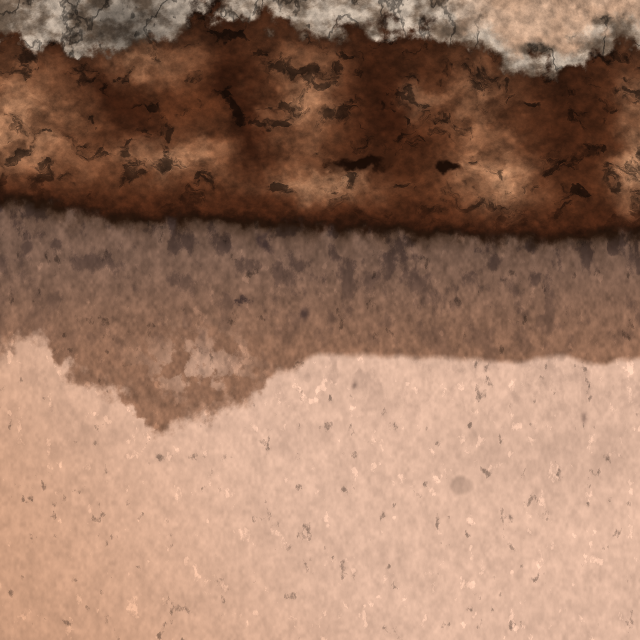
This texture is drawn by a Shadertoy shader. Its source:

```glsl
// Weathered stone ledge with a pale crust, casting a ragged shadow on a sunlit sandstone wall.

float hash(vec2 p) {
    return fract(sin(dot(p, vec2(127.1, 311.7))) * 43758.5453);
}

float noise(vec2 p) {
    vec2 i = floor(p), f = fract(p);
    f = f * f * (3.0 - 2.0 * f);
    return mix(mix(hash(i), hash(i + vec2(1, 0)), f.x),
               mix(hash(i + vec2(0, 1)), hash(i + vec2(1, 1)), f.x), f.y);
}

float fbm(vec2 p) {
    float sum = 0.0, amp = 0.5;
    for (int i = 0; i < 5; i++) {
        sum += amp * noise(p);
        p = mat2(1.6, 1.2, -1.2, 1.6) * p + 7.3;
        amp *= 0.55;
    }
    return sum / 1.055;
}

// Height of an outline sampled at 17 even steps across the canvas
float outline(float x, float h[17]) {
    float t = clamp(x, 0.0, 0.9999) * 16.0;
    int i = int(t);
    return mix(h[i], h[i + 1], smoothstep(0.0, 1.0, fract(t)));
}

float blob(vec2 p, vec2 center, vec2 radius) {
    vec2 q = (p - center) / radius;
    return exp(-dot(q, q));
}

vec3 wallColor(vec2 p, float ledgeY) {
    float broad = fbm(p * 6.0), grain = fbm(p * vec2(85, 60)), fine = noise(p * vec2(210, 150));

    // Cast shadow, most ragged on the left
    float ragged = 1.0 - smoothstep(0.38, 0.5, p.x);
    vec2 sway = (vec2(fbm(p * 32.0), fbm(p * 32.0 + 40.0)) - 0.5) * mix(0.012, 0.085, ragged);
    vec2 q = p + sway;
    float edgeY = outline(q.x, float[17](0.46, 0.482, 0.405, 0.395, 0.322, 0.335, 0.375, 0.418, 0.447,
        0.446, 0.443, 0.442, 0.438, 0.436, 0.444, 0.432, 0.438));
    float soft = mix(0.007, 0.018, ragged);
    float shade = smoothstep(-soft, soft, q.y - edgeY);
    shade *= 1.0 - 0.6 * blob(p, vec2(0.31, 0.425), vec2(0.08, 0.05)) * smoothstep(0.42, 0.62, fbm(p * 50.0));

    vec3 sun = mix(vec3(0.81, 0.62, 0.50), vec3(0.88, 0.72, 0.625), smoothstep(0.0, 0.7, p.x + p.y * 0.7));
    sun *= 1.0 - 0.06 * blob(p, vec2(0.9, 0.29), vec2(0.2, 0.05));
    vec3 dim = mix(vec3(0.57, 0.415, 0.325), vec3(0.47, 0.36, 0.30), smoothstep(0.42, 0.63, p.y));
    vec3 col = mix(sun, dim, shade);
    float rough = mix(0.17, 0.42, shade);
    col *= 1.0 + 0.08 * (broad - 0.5) + rough * (grain - 0.5) + rough * 0.4 * (fine - 0.5);

    // Grey weathering below the ledge, mottled by fine pits
    float depth = ledgeY - p.y;
    float soot = exp(-max(depth, 0.0) * 9.0) * smoothstep(0.48, 0.68, fbm(p * vec2(48, 34) + 11.0));
    col = mix(col, vec3(0.21, 0.16, 0.15), soot * 0.8);
    float foot = exp(-max(depth, 0.0) * 60.0);
    col = mix(col, vec3(0.13, 0.075, 0.035), 0.9 * foot * smoothstep(0.2, 0.55, fbm(p * vec2(45, 30) + 2.0)));

    // Pale chips, faint grit and a few distinct marks
    col *= 1.0 + 0.13 * smoothstep(0.68, 0.8, fbm(p * vec2(65, 48) + 19.0));
    col *= 1.0 - 0.3 * smoothstep(0.7, 0.85, fbm(p * vec2(60, 42) + 63.0));
    float marks = blob(q, vec2(0.381, 0.535), vec2(0.005, 0.01))
                + blob(q, vec2(0.479, 0.512), vec2(0.006, 0.009))
                + blob(q, vec2(0.423, 0.622), vec2(0.009, 0.015))
                + 0.5 * blob(q, vec2(0.552, 0.398), vec2(0.004, 0.006))
                + 0.5 * blob(q, vec2(0.915, 0.348), vec2(0.004, 0.008));
    col = mix(col, vec3(0.24, 0.18, 0.17), min(marks, 1.0) * 0.8);
    float patchDist = length((p - vec2(0.72, 0.241)) * vec2(1.0, 1.2) + 0.4 * sway);
    return col * (1.0 - 0.15 * (1.0 - smoothstep(0.012, 0.022, patchDist)));
}

vec3 ledgeColor(vec2 p, float ledgeY, float rimY) {
    vec2 q = p + 0.07 * (vec2(fbm(p * 22.0), fbm(p * 22.0 + 30.0)) - 0.5);
    float rough = fbm(q * vec2(22, 34)), grain = fbm(p * vec2(85, 100));

    // Tan faces showing through the brown rock
    float faces = 0.9 * blob(q, vec2(0.03, 0.80), vec2(0.10, 0.09)) + 0.9 * blob(q, vec2(0.27, 0.75), vec2(0.09, 0.035))
                + 1.1 * blob(q, vec2(0.5, 0.71), vec2(0.09, 0.024)) + blob(q, vec2(0.78, 0.725), vec2(0.06, 0.06))
                + 1.2 * blob(q, vec2(1.0, 0.78), vec2(0.035, 0.13)) + 0.7 * blob(q, vec2(0.47, 0.84), vec2(0.06, 0.09))
                + 0.9 * blob(q, vec2(0.65, 0.845), vec2(0.03, 0.025)) + 0.7 * blob(q, vec2(0.75, 0.85), vec2(0.06, 0.06))
                + 0.7 * blob(q, vec2(0.23, 0.91), vec2(0.09, 0.04));
    vec3 col = mix(vec3(0.31, 0.17, 0.10), vec3(0.66, 0.48, 0.355), clamp(faces * (0.3 + rough), 0.0, 1.0));

    // Dark water stains, crevices, cavities and the damp foot
    vec2 slant = vec2(q.x + 0.7 * (q.y - 0.83), q.y);
    float stain = blob(slant, vec2(0.19, 0.84), vec2(0.045, 0.08))
                + 1.2 * blob(q, vec2(0.375 + 0.25 * (0.85 - p.y), 0.83), vec2(0.032, 0.13))
                + blob(q, vec2(0.60, 0.83), vec2(0.06, 0.09)) + 0.6 * blob(q, vec2(0.89, 0.8), vec2(0.06, 0.13));
    col = mix(col, vec3(0.18, 0.085, 0.045), min(stain, 1.0) * 0.8);
    col *= 0.42 + 0.55 * rough + 0.7 * grain;
    col *= 1.0 - 0.5 * smoothstep(0.56, 0.72, fbm(q * vec2(30, 42) + 17.0));
    float holes = blob(q, vec2(0.555, 0.742), vec2(0.055, 0.018)) + blob(q, vec2(0.71, 0.727), vec2(0.022, 0.016));
    col = mix(col, vec3(0.08, 0.035, 0.015), 0.9 * smoothstep(0.2, 0.8, holes + 0.6 * (grain - 0.5)));
    float foot = 1.0 - smoothstep(0.005, 0.065, p.y - ledgeY);
    col = mix(col, vec3(0.25, 0.125, 0.07) * (0.55 + 0.9 * grain), 0.8 * foot);
    col *= 1.0 - 0.45 * (1.0 - smoothstep(0.0, 0.022, p.y - ledgeY));
    return col * (1.0 - 0.4 * exp(-max(rimY - p.y, 0.0) * 35.0));
}

vec3 crustColor(vec2 p, float rimY) {
    float lumps = fbm(p * vec2(32, 42)), grain = fbm(p * 95.0);
    vec3 col = mix(vec3(0.42, 0.35, 0.29), vec3(0.76, 0.69, 0.62), smoothstep(0.3, 0.68, lumps));
    float warm = smoothstep(0.66, 0.8, p.x) * smoothstep(0.02, 0.055, p.y - rimY);
    col = mix(col, vec3(0.76, 0.61, 0.50), warm * 0.85);
    float cracks = 1.0 - smoothstep(0.0, 0.05, abs(fbm(p * vec2(26, 20) + 9.0) - 0.5));
    col *= 1.0 - 0.4 * cracks * (1.0 - warm);
    col *= 1.0 - 0.4 * blob(p, vec2(0.2, 0.96), vec2(0.09, 0.06));
    return col * (0.68 + 0.64 * grain);
}

void mainImage(out vec4 fragColor, in vec2 fragCoord) {
    vec2 p = fragCoord / iResolution.xy;
    float ledgeY = outline(p.x, float[17](0.688, 0.678, 0.668, 0.66, 0.655, 0.66, 0.658, 0.652, 0.648,
        0.645, 0.64, 0.638, 0.632, 0.63, 0.63, 0.634, 0.636)) + 0.03 * (fbm(p * 45.0) - 0.5);
    float rimY = outline(p.x, float[17](0.948, 0.925, 0.925, 0.925, 0.945, 0.978, 0.975, 0.96, 0.945,
        0.95, 0.955, 0.945, 0.92, 0.897, 0.88, 0.93, 0.935)) + 0.085 * (fbm(p * 36.0 + 5.0) - 0.5);

    vec3 col = wallColor(p, ledgeY);
    col = mix(col, ledgeColor(p, ledgeY, rimY), smoothstep(-0.012, 0.012, p.y - ledgeY));
    col = mix(col, crustColor(p, rimY), smoothstep(-0.01, 0.014, p.y - rimY));
    fragColor = vec4(clamp(col, 0.0, 1.0), 1.0);
}
```
